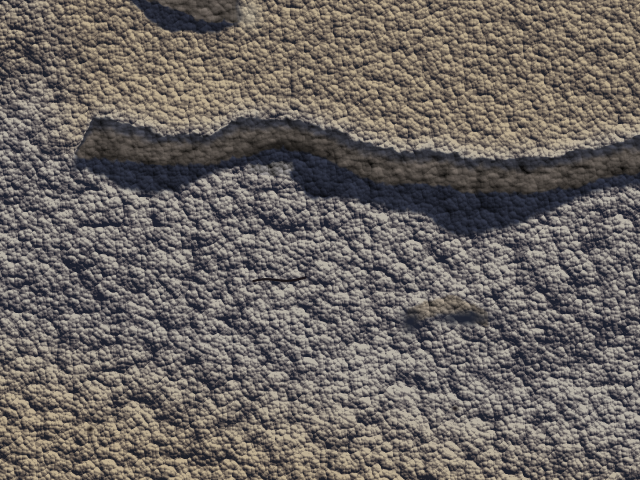
Give the GLSL for this texture, as a WebGL 2 fragment shader.

```glsl
#version 300 es
precision highp float;

uniform vec2 u_resolution;
out vec4 fragColor;

const vec3 SHADE = vec3(0.11, 0.125, 0.17);
const vec3 DUSK = vec3(0.265, 0.25, 0.265);
const vec3 CLAY = vec3(0.465, 0.44, 0.42);
const vec3 CRUST = vec3(0.73, 0.70, 0.63);
const vec3 CAST = vec3(0.13, 0.145, 0.195);
const vec3 WALL = vec3(0.32, 0.295, 0.275);
const vec3 RIM = vec3(0.20, 0.205, 0.235);
const vec3 WARM = vec3(1.03, 0.98, 0.90);
const vec3 COOL = vec3(0.98, 1.0, 1.06);
const vec2 LIGHT = vec2(0.42, 0.91);
const float CLUMP = 25.0;
const float GRAIN = 66.0;
const float CRUMB = 132.0;
const float BASE_TONE = 0.575;
const float SLOPE_GAIN = 0.25;
const float STEP = 0.0035;

vec3 hash3(vec2 p) {
  vec3 q = fract(p.xyx * vec3(0.1031, 0.1030, 0.0973));
  q += dot(q, q.yxz + 33.33);
  return fract((q.xxy + q.yzz) * q.zyx);
}

// Cellular noise: rounded bumps of uneven height
float domes(vec2 p) {
  vec2 cell = floor(p), f = p - cell;
  float h = -1.0;
  for (int j = -1; j <= 1; j++)
    for (int i = -1; i <= 1; i++) {
      vec2 g = vec2(i, j);
      vec3 r = hash3(cell + g + 40.0);
      vec2 d = g + r.xy - f;
      h = max(h, 0.55 + 0.45 * r.z - 1.2 * dot(d, d));
    }
  return h;
}

float waves(vec2 p) {
  return 0.5 * sin(p.x + 1.7 * sin(p.y * 0.8)) + 0.3 * sin(p.y * 2.1 - p.x * 1.3) + 0.2 * sin(p.x * 4.3 + p.y * 3.1);
}

float relief(vec2 p, float clumpHeight) {
  vec2 q = p + 0.004 * vec2(waves(p.yx * 40.0), waves(p * 37.0));
  return clumpHeight * domes(q * CLUMP) + 0.014 * domes(p * GRAIN) + 0.007 * domes(p * CRUMB);
}

float rise(float a, float b, float x) { return smoothstep(a, b, x); }

float blob(vec2 p, vec2 center, vec2 radius) {
  vec2 d = (p - center) / radius;
  return exp(-dot(d, d));
}

// Outlines of the long ledge and its cast shadow
float ledgeTop(float x) {
  return 0.675 + 0.077 * rise(0.15, 0.20, x) - 0.035 * rise(0.21, 0.36, x) + 0.035 * rise(0.42, 0.51, x)
    - 0.068 * rise(0.58, 0.85, x) - 0.017 * rise(0.93, 0.99, x) + 0.041 * rise(1.10, 1.34, x);
}

float ledgeFoot(float x) {
  return 0.670 - 0.014 * rise(0.20, 0.33, x) + 0.032 * rise(0.42, 0.58, x) - 0.073 * rise(0.60, 0.82, x)
    - 0.016 * rise(0.90, 0.98, x) + 0.038 * rise(1.12, 1.33, x);
}

float shadowEnd(float x) {
  return 0.645 - 0.048 * rise(0.15, 0.31, x) + 0.055 * rise(0.33, 0.50, x) - 0.067 * rise(0.58, 0.65, x)
    - 0.030 * rise(0.70, 0.87, x) - 0.046 * rise(0.87, 0.95, x) + 0.106 * rise(0.96, 1.34, x);
}

vec3 ramp(float t) {
  vec3 c = mix(SHADE, DUSK, rise(0.0, 0.36, t));
  c = mix(c, CLAY, rise(0.25, 0.62, t));
  return mix(c, CRUST, rise(0.50, 0.98, t));
}

void main() {
  vec2 p = gl_FragCoord.xy / u_resolution.y;
  float rough = domes(p * 60.0) - 0.6;
  vec2 e = p + vec2(0.003 * waves(p.yx * 70.0), 0.004 * waves(p * 60.0) + 0.008 * rough);
  float top = ledgeTop(p.x), foot = ledgeFoot(p.x);
  float plateau = rise(-0.02, 0.03, p.y - top) * rise(0.05, 0.3, p.x + 0.3 * (p.y - 0.6));

  // Crusted ground: lit slopes, darker hollows
  float clumpHeight = mix(0.023, 0.010, plateau);
  float h = relief(p, clumpHeight);
  float slope = (h - relief(p + LIGHT * STEP, clumpHeight)) / STEP;
  float detail = SLOPE_GAIN * slope + 11.0 * (h - 0.65 * (clumpHeight + 0.021));
  float patches = 0.05 * waves(p * 9.0) + 0.06 * waves(p.yx * 23.0 + 4.0);
  float tone = BASE_TONE + detail * mix(1.0, 0.85, plateau) + patches * mix(1.0, 0.4, plateau);
  tone -= 0.15 * blob(p, vec2(0.15, 0.41), vec2(0.18, 0.09)) + 0.16 * blob(p, vec2(1.11, 0.25), vec2(0.08, 0.05));
  tone -= 0.14 * blob(p, vec2(1.29, 0.32), vec2(0.08, 0.06)) + 0.14 * blob(p, vec2(0.06, 0.87), vec2(0.14, 0.07));
  tone += 0.12 * blob(p, vec2(0.36, 0.80), vec2(0.18, 0.06)) + 0.09 * blob(p, vec2(0.95, 0.12), vec2(0.3, 0.1));
  float rimDust = plateau * exp(-max(e.y - top, 0.0) * 45.0) * rise(0.15, 0.25, p.x);
  tone += rimDust * mix(0.16, 0.36, rise(0.60, 0.72, p.x));
  float warmth = max(plateau * (1.0 - rimDust), rise(0.4, 0.1, p.y + 0.2 * p.x));
  warmth = max(warmth, 0.8 * blob(p, vec2(0.0, 0.92), vec2(0.25, 0.12)));
  vec3 color = ramp(tone) * mix(COOL, WARM, 0.15 + 0.85 * warmth);

  // Cast shadows
  float shadow = rise(-0.006, 0.008, e.y - shadowEnd(e.x)) * rise(0.006, -0.006, e.y - top) * rise(0.145, 0.165, e.x);
  float upperEnd = 1.0 - 0.068 * rise(0.25, 0.36, p.x) + 0.02 * rise(0.44, 0.52, p.x);
  shadow = max(shadow, rise(-0.004, 0.006, e.y - upperEnd) * rise(0.25, 0.27, e.x) * rise(0.51, 0.49, e.x));
  color = mix(color, CAST * (1.0 + 0.7 * detail), 0.96 * shadow);

  // Slab fallen at the ledge bend
  float slab = rise(1.1, 0.8, length((e - vec2(0.565, 0.648)) / vec2(0.05, 0.014)));
  color = mix(color, vec3(0.40, 0.39, 0.39) * (1.0 + 0.9 * detail), slab);

  // Ledge face with a dark rim and layered ridges
  float face = rise(-0.003, 0.003, top - e.y) * rise(-0.004, 0.004, e.y - foot) * rise(0.153, 0.163, e.x);
  float depth = clamp((top - e.y) / max(top - foot, 0.01), 0.0, 1.0);
  float ridges = domes(p * vec2(42.0, 95.0) + 0.3 * waves(p * 30.0)) - 0.6;
  vec3 rock = mix(RIM, WALL, rise(0.12, 0.42, depth)) * (1.0 + 0.6 * ridges + 0.5 * detail);
  rock *= 1.0 - 0.3 * rise(0.7, 1.0, depth);
  rock *= 1.0 - 0.5 * blob(p, vec2(0.59, 0.69), vec2(0.08, 0.018));
  color = mix(color, rock, face);

  // Short ledge at the upper left with a pale end
  float upperFoot = 1.0 - 0.049 * rise(0.28, 0.46, p.x);
  float upperFace = rise(-0.003, 0.003, e.y - upperFoot) * rise(0.29, 0.31, e.x) * rise(0.50, 0.49, e.x);
  color = mix(color, WALL * (1.0 + 0.6 * ridges + 0.5 * detail), upperFace);
  color = mix(color, CRUST * (0.9 + 0.4 * detail), 0.6 * blob(p, vec2(0.52, 0.968), vec2(0.022, 0.03)));

  // Arched lump over a small hollow
  vec2 q = e - vec2(0.93, 0.335);
  float lump = rise(0.022, 0.014, abs(q.y - 0.028 + 4.5 * q.x * q.x)) * rise(0.09, 0.08, abs(q.x));
  color = mix(color, vec3(0.46, 0.42, 0.37) * (1.0 + 0.9 * detail), 0.8 * lump);
  float hollow = blob(e, vec2(0.965, 0.337), vec2(0.053, 0.012)) + blob(e, vec2(0.855, 0.329), vec2(0.018, 0.02));
  color = mix(color, SHADE * 1.1, min(1.0, 1.05 * hollow));

  // Twig and pits
  vec2 t = p - vec2(0.582, 0.417 + 0.003 * sin(p.x * 60.0));
  float twig = rise(0.0035, 0.0012, abs(t.y - 0.06 * t.x)) * rise(0.058, 0.054, abs(t.x));
  float pits = blob(p, vec2(0.948, 0.149), vec2(0.007, 0.005)) + blob(p, vec2(0.188, 0.105), vec2(0.006));
  color = mix(color, vec3(0.10, 0.08, 0.09), min(1.0, twig + pits));

  fragColor = vec4(clamp(color, 0.0, 1.0), 1.0);
}
```
